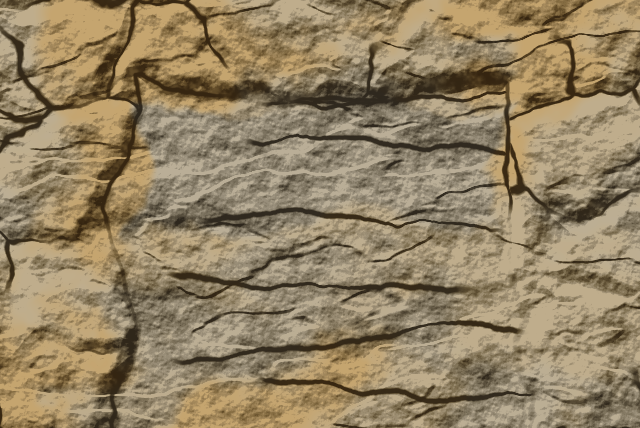
Write a WebGL 1 fragment shader that draws this texture.

```glsl
precision highp float;
uniform vec2 u_resolution;

const vec3 SHADOW = vec3(0.20, 0.15, 0.08);
const vec3 UMBER = vec3(0.37, 0.31, 0.20);
const vec3 EARTH = vec3(0.51, 0.45, 0.33);
const vec3 BUFF = vec3(0.61, 0.55, 0.44);
const vec3 PALE = vec3(0.75, 0.68, 0.55);
const vec3 OCHRE_TINT = vec3(1.03, 0.95, 0.79);
const vec3 GREY_TINT = vec3(1.04, 1.0, 0.91);
const vec2 TO_LIGHT = vec2(-0.45, 0.89);

float hash(vec2 p) {
  vec3 q = fract(p.xyx * 0.1031);
  q += dot(q, q.yzx + 33.33);
  return fract((q.x + q.y) * q.z);
}

float noise(vec2 p) {
  vec2 i = floor(p), f = fract(p);
  f = f * f * (3.0 - 2.0 * f);
  return mix(mix(hash(i), hash(i + vec2(1.0, 0.0)), f.x),
             mix(hash(i + vec2(0.0, 1.0)), hash(i + 1.0), f.x), f.y);
}

float fbm(vec2 p) {
  float sum = 0.0, gain = 0.53;
  for (int i = 0; i < 5; i++) {
    sum += gain * noise(p);
    p = mat2(1.6, 1.2, -1.2, 1.6) * p + 17.3;
    gain *= 0.5;
  }
  return sum;
}

vec2 warp(vec2 p, float scale, float amount) {
  return p + amount * (vec2(fbm(p * scale), fbm(p * scale + 41.7)) - 0.5);
}

float boxDistance(vec2 p, vec2 center, vec2 halfSize) {
  vec2 d = abs(p - center) - halfSize;
  return length(max(d, 0.0)) + min(max(d.x, d.y), 0.0);
}

// Gap between the two nearest cell centres: zero on block joints
float jointDistance(vec2 p) {
  vec2 cell = floor(p);
  float nearest = 9.0, second = 9.0;
  for (int y = -1; y <= 1; y++) {
    for (int x = -1; x <= 1; x++) {
      vec2 c = cell + vec2(float(x), float(y));
      float d = length(c + 0.15 + 0.7 * vec2(hash(c), hash(c + 57.0)) - p);
      second = min(second, max(nearest, d));
      nearest = min(nearest, d);
    }
  }
  return second - nearest;
}

float slabDistance(vec2 p) {
  return boxDistance(warp(p, 4.0, 0.14), vec2(0.75, 0.37), vec2(0.46, 0.42));
}

float blockJoint(vec2 p) {
  return jointDistance(warp(p, 4.5, 0.16) * vec2(3.3, 4.0) + 5.0);
}

// Rough rock, flaking sheets and rounded blocks around the slab
float height(vec2 p) {
  float sheets = fbm(warp(p, 3.0, 0.1) * mat2(1.5, 0.2, -0.4, 4.6) + 8.0) * 5.5;
  float flakes = floor(sheets) + smoothstep(0.87, 1.0, fract(sheets));
  float outside = smoothstep(-0.02, 0.04, slabDistance(p));
  float rounded = smoothstep(0.0, 0.4, blockJoint(p));
  float rough = 0.032 * fbm(p * vec2(8.0, 11.0)) + 0.008 * fbm(p * 38.0);
  return rough + 0.0065 * flakes + outside * (0.022 * rounded + 0.05 * fbm(p * 4.0 + 3.0));
}

float line(float d, float width) {
  return 1.0 - smoothstep(0.25 * width, width, d);
}

// Wandering bedding cracks, each with its own span and tilt
float bedCracks(vec2 p) {
  float dark = 0.0;
  for (int i = 0; i < 6; i++) {
    float id = float(i);
    float a = hash(vec2(id, 3.0)), b = hash(vec2(id, 7.0));
    float level = 0.06 + 0.14 * id + 0.08 * (a - 0.5) + 0.2 * (b - 0.6) * (p.x - 0.75);
    level += 0.09 * (noise(vec2(p.x * 3.0, id * 9.0)) - 0.5);
    level += 0.035 * (fbm(vec2(p.x * 13.0, id * 5.0)) - 0.5);
    float start = 0.28 + 0.4 * a, end = start + mix(0.35, 0.9, b);
    float span = smoothstep(start, start + 0.06, p.x) * (1.0 - smoothstep(end, end + 0.1, p.x));
    float d = abs(p.y - level);
    float width = mix(0.003, 0.012, noise(vec2(p.x * 9.0, id)));
    dark = max(dark, span * (line(d, width) + 0.15 * exp(-d * 60.0)));
  }
  return dark;
}

vec3 rockRamp(float v) {
  vec3 c = mix(SHADOW, UMBER, smoothstep(0.18, 0.38, v));
  c = mix(c, EARTH, smoothstep(0.36, 0.51, v));
  c = mix(c, BUFF, smoothstep(0.50, 0.62, v));
  return mix(c, PALE, smoothstep(0.61, 0.76, v));
}

void main() {
  vec2 p = gl_FragCoord.xy / u_resolution.y;
  float slab = slabDistance(p);
  float outside = smoothstep(-0.01, 0.01, slab);

  float slope = (height(p) - height(p + 0.004 * TO_LIGHT)) / 0.004;
  float light = clamp(slope, -0.8, 0.45);

  // Open joints around blocks and along the slab border
  float opening = smoothstep(0.32, 0.6, noise(p * 5.0 + 20.0));
  float joints = outside * opening * line(blockJoint(p), 0.055);
  float border = mix(0.25, 1.0, opening) * line(abs(slab), 0.008);
  float cracks = max(max(joints, border), bedCracks(p) * (1.0 - 0.8 * outside));

  // Weathered grey face, scattered stains and warm ochre areas
  float face = boxDistance(warp(p, 5.0, 0.2), vec2(0.75, 0.62), vec2(0.42, 0.14));
  float patches = smoothstep(0.54, 0.68, fbm(p * vec2(3.0, 4.0) + 31.0));
  float grey = max(1.0 - smoothstep(-0.015, 0.02, face), 0.75 * patches);
  float ochre = smoothstep(0.42, 0.62, fbm(p * 3.5 + 12.0) + 0.12 * (0.5 - p.x)) * (1.0 - grey);

  float tone = 0.635 + 0.5 * light + 0.2 * (fbm(p * 2.8) - 0.5);
  tone += 0.26 * (fbm(p * 42.0) - 0.5) + 0.1 * (noise(p * 150.0) - 0.5);
  tone -= grey * (0.08 + 0.22 * (fbm(p * 13.0 + 6.0) - 0.5));
  tone = mix(tone, 0.19, clamp(cracks, 0.0, 0.95));

  vec3 color = rockRamp(tone);
  float luma = dot(color, vec3(0.3, 0.59, 0.11));
  color = mix(color, luma * GREY_TINT, 0.55 * grey);
  color *= mix(vec3(1.0), OCHRE_TINT, ochre);
  gl_FragColor = vec4(color, 1.0);
}
```
